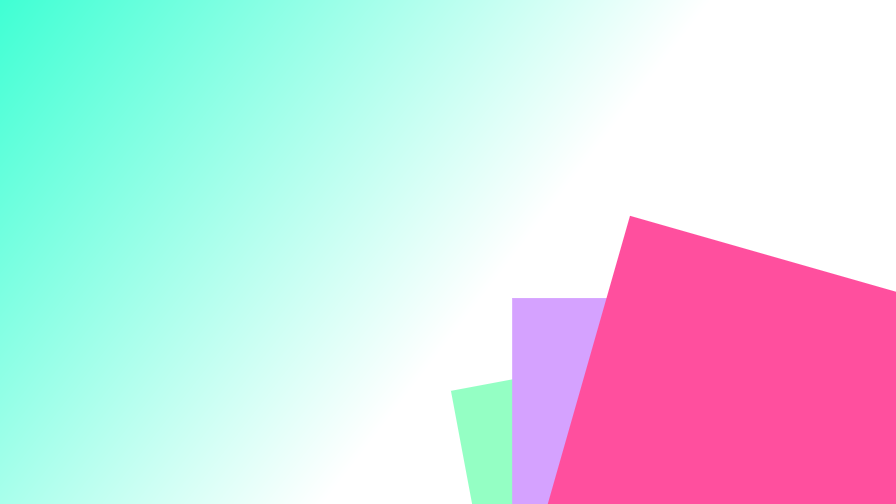
This background is drawn by a WebGL 1 fragment shader. Its source:

```glsl
precision highp float;

uniform vec2 u_resolution;

// Coverage of a card that extends right and down from its top-left corner
float card(vec2 p, vec2 corner, float angle) {
  vec2 axis = vec2(cos(angle), sin(angle));
  vec2 d = p - corner;
  vec2 q = vec2(dot(d, axis), dot(d, vec2(-axis.y, axis.x)));
  return clamp(min(q.x, -q.y) * u_resolution.y + 0.5, 0.0, 1.0);
}

void main() {
  // Canvas heights as units, origin at the lower left
  vec2 p = gl_FragCoord.xy / u_resolution.y;

  // Diagonal fade from turquoise to white
  float fade = clamp((p.x + 0.77 * (1.0 - p.y)) / 1.412, 0.0, 1.0);
  vec3 color = mix(vec3(0.25, 1.0, 0.83), vec3(1.0), fade);

  // Fanned cards, back to front
  color = mix(color, vec3(0.58, 1.0, 0.77), card(p, vec2(0.8947, 0.2245), 0.185));
  color = mix(color, vec3(0.835, 0.635, 1.0), card(p, vec2(1.0162, 0.4086), 0.0));
  color = mix(color, vec3(1.0, 0.31, 0.62), card(p, vec2(1.25, 0.5718), -0.278));

  gl_FragColor = vec4(color, 1.0);
}
```
